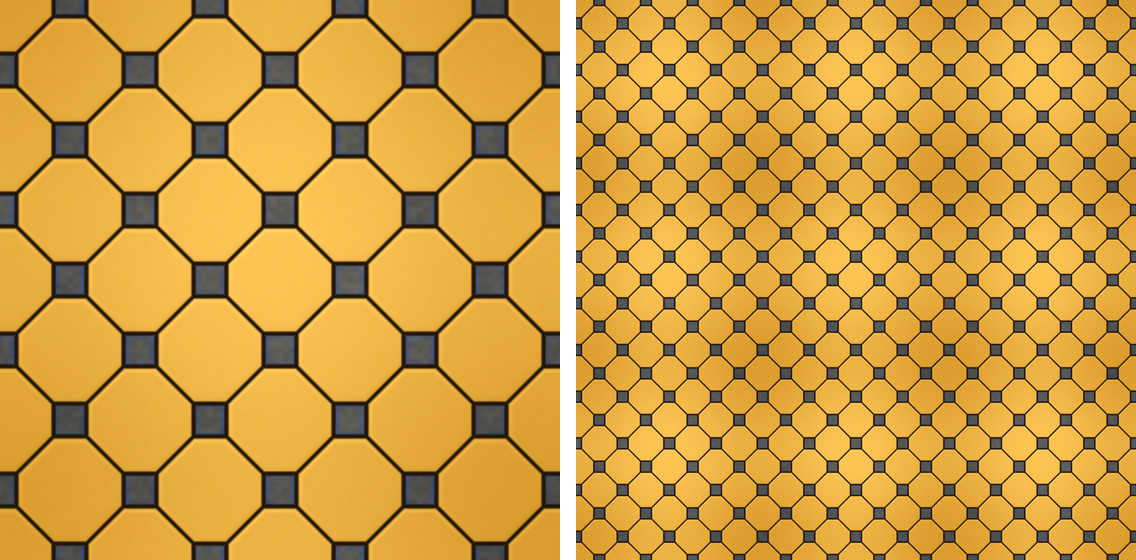
Left, the tile; right, the same tile 3 across and 3 down.
Reproduce this pattern procedurally as a Shadertoy shader.

```glsl
// Octagon-and-dot tiling: amber octagons with soft bevels meet at dark joints,
// with small slate squares at the corners. Two interleaved square lattices give
// the local coordinates; a periodic glow and wrapped noise keep it seamless.

#define REPEATS 4.0        // whole cells across and down
#define JOINT 0.007        // half width of the diagonal joints, in cells
#define SOCKET 0.126       // half size of the dark square frame
#define INSET 0.102        // half size of the slate face
#define SOFT 0.016         // softness of the edges
#define GRAIN 96.0         // noise cells across the canvas
#define GLOW_AT vec2(0.48, 0.58)
#define AMBER_DIM vec3(0.855, 0.615, 0.180)
#define AMBER_LIT vec3(1.000, 0.770, 0.325)
#define JOINT_COLOR vec3(0.130, 0.085, 0.030)
#define SLATE_GRAY vec3(0.350, 0.345, 0.320)
#define SLATE_BLUE vec3(0.270, 0.330, 0.490)

const float TAU = 6.2831853;

float hash(vec2 p) {
    return fract(sin(dot(p, vec2(127.1, 311.7))) * 43758.5453);
}

// Value noise whose lattice wraps after the given whole period
float wrappedNoise(vec2 p, float period) {
    vec2 i = floor(p), f = fract(p);
    f = f * f * (3.0 - 2.0 * f);
    vec2 lo = mod(i, period), hi = mod(i + 1.0, period);
    return mix(mix(hash(lo), hash(vec2(hi.x, lo.y)), f.x),
               mix(hash(vec2(lo.x, hi.y)), hash(hi), f.x), f.y);
}

// Offset from the nearest point of a centred square lattice
vec2 nearestOffset(vec2 p) {
    vec2 a = fract(p + 0.5) - 0.5;
    vec2 b = fract(p) - 0.5;
    return dot(a, a) < dot(b, b) ? a : b;
}

void mainImage(out vec4 fragColor, in vec2 fragCoord) {
    vec2 uv = fragCoord / iResolution.xy;
    vec2 p = uv * REPEATS;
    float pixel = REPEATS / min(iResolution.x, iResolution.y);
    float soft = max(SOFT, pixel);

    // Local coordinates of the octagon and the corner square
    vec2 octagon = nearestOffset(p);
    vec2 corner = nearestOffset(p - vec2(0.5, 0.0));
    vec2 id = mod(round(2.0 * (p - corner)), 2.0 * REPEATS);
    float box = max(abs(corner.x), abs(corner.y));

    // Distance inward from the octagon outline
    float diagonal = (0.5 - abs(octagon.x) - abs(octagon.y)) * 0.70711;
    float inside = min(diagonal - JOINT, box - SOCKET);

    // Broad periodic light over the canvas
    vec2 wave = cos(TAU * (uv - GLOW_AT));
    float glow = clamp(0.5 + 0.27 * wave.x + 0.23 * wave.y, 0.0, 1.0);
    float grain = wrappedNoise(uv * GRAIN, GRAIN) - 0.5;

    // Amber face: thin lit rim, stronger toward the upper left
    vec3 amber = mix(AMBER_DIM, AMBER_LIT, glow) + 0.008 * grain;
    float facing = dot(normalize(octagon + 1e-5), vec2(-0.5, 0.866));
    float rim = exp(-pow((inside - 0.024) / 0.012, 2.0));
    amber += rim * (0.035 + 0.05 * facing) * vec3(1.0, 0.95, 0.75);
    amber *= 1.0 - 0.10 * exp(-max(inside, 0.0) / 0.014);

    // Slate face: gray middle, uneven blue bevel along the sides
    float side = smoothstep(0.060, 0.088, abs(corner.x));
    float ends = 0.55 * smoothstep(0.065, 0.090, abs(corner.y));
    float uneven = 0.5 + 0.5 * hash(id + 7.0 * step(0.0, corner.x));
    vec3 slate = mix(SLATE_GRAY, SLATE_BLUE, max(side, ends) * uneven);
    slate *= (0.86 + 0.20 * glow) * (1.0 + 0.16 * grain);
    slate *= 0.95 + 0.10 * hash(id + 3.0);

    // Layers: joint, octagon, slate
    vec3 color = mix(JOINT_COLOR, amber, smoothstep(-0.25 * soft, soft, inside));
    float face = 1.0 - smoothstep(INSET - soft * 0.6, INSET + soft * 0.6, box);
    color = mix(color, slate, face);
    fragColor = vec4(color, 1.0);
}
```
